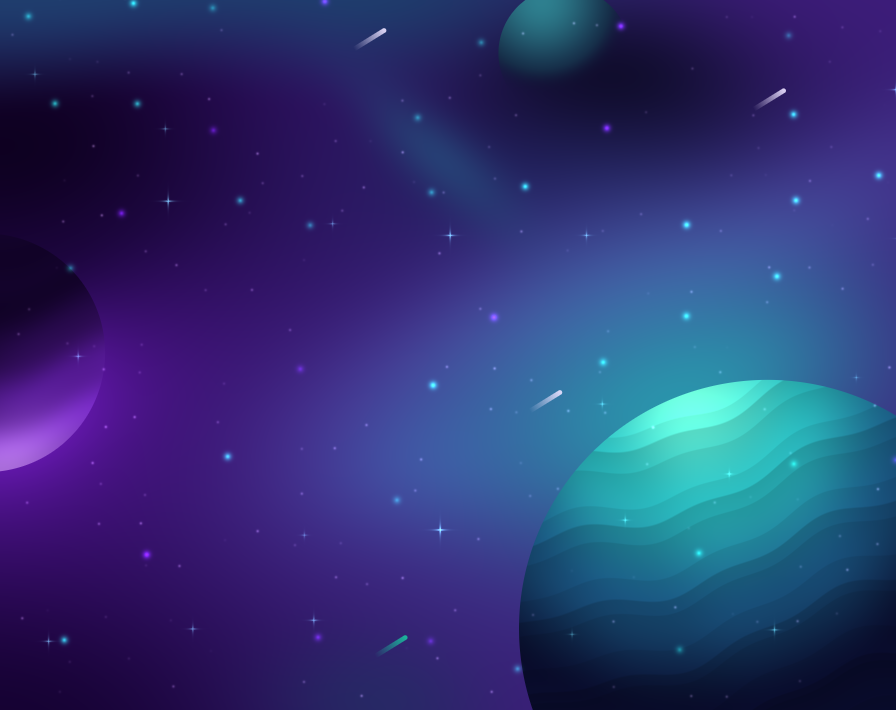
A WebGL 2 fragment shader for this background:

```glsl
#version 300 es
precision highp float;
// Violet and teal nebula with three planets, meteors and scattered stars.
uniform vec2 u_resolution;
out vec4 fragColor;

vec3 hash3(vec2 p) {
  vec3 k = vec3(dot(p, vec2(127.1, 311.7)), dot(p, vec2(269.5, 183.3)), dot(p, vec2(419.2, 371.9)));
  return fract(sin(k) * 43758.5);
}

// Soft rotated ellipse, 1 at its center
float cloud(vec2 p, vec2 center, vec2 size, float angle) {
  vec2 d = p - center;
  float c = cos(angle), s = sin(angle);
  d = vec2(c * d.x + s * d.y, c * d.y - s * d.x) / size;
  return exp(-dot(d, d));
}

// Antialiased coverage of a signed distance
float cover(float d) {
  return clamp(0.5 - d * u_resolution.y, 0.0, 1.0);
}

// Jittered cell: xy is the offset from its star, zw are random values
vec4 starCell(vec2 p, float size, float seed) {
  vec2 id = floor(p / size);
  vec3 h = hash3(id + seed);
  vec2 center = (id + 0.2 + 0.6 * h.xy) * size;
  return vec4(p - center, h.z, fract(h.x * 7.3 + h.z * 5.1));
}

vec3 nebula(vec2 p) {
  vec2 w = p + 0.012 * vec2(sin(p.y * 13.0 + p.x * 4.0), sin(p.x * 11.0 - p.y * 5.0));
  vec3 col = mix(vec3(0.15, 0.03, 0.32), vec3(0.24, 0.11, 0.48), smoothstep(0.05, 0.9, p.x));
  col = mix(col, vec3(0.05, 0.0, 0.12), 0.95 * cloud(w, vec2(0.0, 0.80), vec2(0.30, 0.19), -0.15));
  col = mix(col, vec3(0.06, 0.0, 0.16), 0.9 * cloud(w, vec2(0.0), vec2(0.36, 0.2), 0.0));
  col = mix(col, vec3(0.27, 0.18, 0.56), 0.7 * cloud(w, vec2(0.55, 0.33), vec2(0.28, 0.25), 0.5));
  col = mix(col, vec3(0.12, 0.13, 0.36), 0.8 * cloud(w, vec2(0.78, 0.76), vec2(0.34, 0.15), 0.1));
  col = mix(col, vec3(0.31, 0.28, 0.64), 0.9 * cloud(w, vec2(0.90, 0.59), vec2(0.46, 0.12), 0.42));
  col = mix(col, vec3(0.12, 0.24, 0.43), smoothstep(0.84, 1.02, w.y) * (1.0 - smoothstep(0.5, 1.1, p.x)));
  col = mix(col, vec3(0.05, 0.04, 0.15), 0.9 * cloud(w, vec2(0.87, 0.88), vec2(0.22, 0.11), 0.0));
  col = mix(col, vec3(0.15, 0.30, 0.49), 0.7 * cloud(w, vec2(0.62, 0.78), vec2(0.14, 0.05), -0.85));
  col = mix(col, vec3(0.27, 0.35, 0.68), 0.65 * cloud(w, vec2(0.62, 0.34), vec2(0.17, 0.10), 0.2));
  col = mix(col, vec3(0.12, 0.20, 0.38), 0.6 * cloud(w, vec2(0.54, 0.0), vec2(0.16, 0.10), 0.0));
  return mix(col, vec3(0.16, 0.60, 0.68), 0.95 * cloud(w, vec2(0.95, 0.44), vec2(0.29, 0.19), 0.35));
}

vec3 tealPlanet(vec3 col, vec2 p) {
  vec2 q = (p - vec2(1.081, 0.115)) / 0.350;
  float light = length(p - vec2(0.97, 0.45));
  vec3 body = mix(vec3(0.42, 0.96, 0.84), vec3(0.15, 0.66, 0.67), smoothstep(0.0, 0.17, light));
  body = mix(body, vec3(0.09, 0.30, 0.45), smoothstep(0.14, 0.32, light));
  body = mix(body, vec3(0.03, 0.04, 0.15), smoothstep(0.28, 0.46, light));
  // Wavy terraces, each with one crisp and one fading edge
  float wave = q.y - 0.35 * q.x - 0.05 * sin(5.0 * q.x) + 0.018 * sin(13.0 * q.x + 4.0 * q.y);
  float coarse = fract(wave * 3.2), fine = fract(wave * 6.7 + 0.3);
  float bands = smoothstep(0.0, 0.03, coarse) * (1.0 - coarse) + 0.5 * smoothstep(0.0, 0.05, fine) * (1.0 - fine);
  body *= 0.93 + 0.18 * bands;
  return mix(col, body, cover((length(q) - 1.0) * 0.350));
}

vec3 violetPlanet(vec3 col, vec2 p) {
  vec2 q = (p - vec2(-0.02, 0.503)) / 0.168;
  float d = (length(q) - 1.0) * 0.168;
  float facing = dot(q, vec2(0.45, -0.9));
  float halo = exp(-max(d, 0.0) * 9.0) * smoothstep(-0.5, 1.1, facing);
  col = mix(col, vec3(0.42, 0.10, 0.72), 0.85 * halo);
  vec3 body = mix(vec3(0.07, 0.01, 0.16), vec3(0.43, 0.13, 0.74), smoothstep(-0.3, 0.95, facing));
  body = mix(body, vec3(0.74, 0.50, 0.92), 0.85 * cloud(q, vec2(0.1, -1.0), vec2(0.75, 0.35), 0.35));
  body *= 1.0 + 0.05 * sin(14.0 * (q.y - 0.3 * q.x) + sin(5.0 * q.x));
  return mix(col, body, cover(d));
}

vec3 distantPlanet(vec3 col, vec2 p) {
  vec2 q = (p - vec2(0.795, 0.925)) / 0.093;
  float light = 1.0 - smoothstep(0.0, 1.6, length(q - vec2(-0.35, 0.8)));
  vec3 body = mix(vec3(0.05, 0.06, 0.18), vec3(0.18, 0.50, 0.56), light);
  return mix(col, body, cover((length(q) - 1.0) * 0.093) * smoothstep(0.0, 0.3, light));
}

vec3 stars(vec2 p) {
  vec3 sum = vec3(0.0);
  // Faint dust
  vec4 s = starCell(p, 0.055, 3.0);
  sum += step(s.z, 0.4) * 0.4 * s.w * vec3(0.75, 0.6, 0.8) * exp(-dot(s.xy, s.xy) / 4e-6);
  // Teal and violet orbs
  s = starCell(p, 0.13, 11.0);
  vec3 tint = mix(vec3(0.1, 0.75, 0.65), vec3(0.45, 0.12, 0.85), step(0.6, s.w));
  float r2 = dot(s.xy, s.xy);
  sum += step(s.z, 0.5) * (0.25 + s.z) * tint * (exp(-r2 / 3e-5) + 0.5 * exp(-r2 / 6e-6));
  // Four-pointed sparkles
  s = starCell(p, 0.19, 27.0);
  vec2 a = abs(s.xy), thin = exp(-a * a / 1.6e-6), arm = exp(-a / (0.002 + 0.003 * s.w));
  sum += step(s.z, 0.45) * (0.3 + 0.7 * s.w) * vec3(0.5, 0.95, 0.95) * max(thin.x * arm.y, thin.y * arm.x);
  return sum;
}

vec3 meteors(vec3 col, vec2 p) {
  for (float i = 0.0; i < 4.0; i++) {
    vec2 head = vec2(0.82 + 0.32 * sin(2.15 * i - 1.06), 0.957 - 0.285 * i + 0.07 * i * (3.0 - i) * (2.43 - i));
    vec2 tail = vec2(-0.042, -0.026), d = p - head;
    float t = clamp(dot(d, tail) / dot(tail, tail), 0.0, 1.0);
    float streak = cover(length(d - tail * t) - 0.0033) * (1.0 - t);
    col = mix(col, mix(vec3(0.92, 0.88, 1.0), vec3(0.1, 0.75, 0.62), step(2.5, i)), 0.9 * streak);
  }
  return col;
}

void main() {
  vec2 p = gl_FragCoord.xy / u_resolution.y;
  vec3 col = distantPlanet(nebula(p), p);
  col = tealPlanet(violetPlanet(col, p), p);
  col = meteors(col + stars(p), p);
  fragColor = vec4(col, 1.0);
}
```
